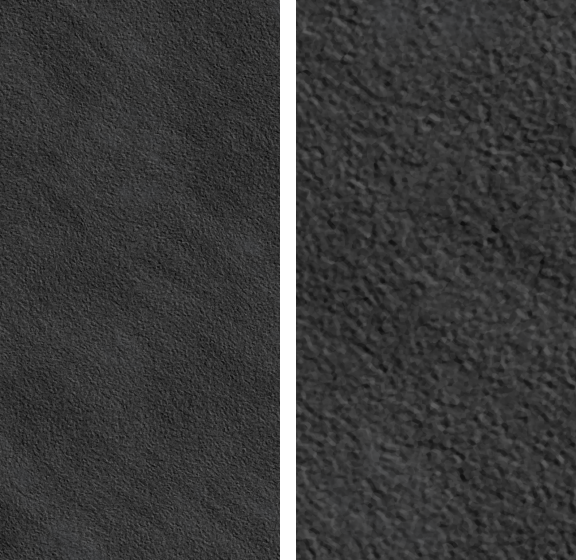
Left: the whole. Right: its middle third, enlarged.
This texture is drawn by a WebGL 2 fragment shader. Its source:

```glsl
#version 300 es
precision highp float;
// Dark slate slab: fine embossed grain, diagonal cleavage streaks and faint pale smears.
uniform vec2 u_resolution;
out vec4 fragColor;

vec3 hash3(vec2 cell) {
  vec3 q = fract(vec3(cell.xyx) * vec3(0.1031, 0.1030, 0.0973));
  q += dot(q, q.yxz + 33.33);
  return fract((q.xxy + q.yzz) * q.zyx);
}

// Smooth cellular noise: random cell tones blended by distance, centred on zero
float cellTone(vec2 p) {
  vec2 cell = floor(p), local = p - cell;
  float sum = 0.0, total = 0.0;
  for (int y = -1; y <= 1; y++) {
    for (int x = -1; x <= 1; x++) {
      vec2 offset = vec2(x, y);
      vec3 rnd = hash3(cell + offset + 71.0);
      vec2 d = offset + rnd.xy - local;
      float weight = exp(-8.0 * dot(d, d));
      sum += weight * rnd.z;
      total += weight;
    }
  }
  return sum / total - 0.5;
}

// Layered clouds, each layer finer and weaker
float clouds(vec2 p) {
  float sum = 0.0, amplitude = 0.5;
  for (int i = 0; i < 4; i++) {
    sum += amplitude * cellTone(p);
    p = p * 2.2 + 13.7;
    amplitude *= 0.6;
  }
  return sum;
}

void main() {
  vec2 uv = gl_FragCoord.xy / u_resolution.x;

  // Axes along and across the cleavage, which falls to the right
  vec2 slate = vec2(dot(uv, vec2(0.77, -0.64)), dot(uv, vec2(0.64, 0.77)));
  slate.y += 0.012 * sin(slate.x * 9.0 + 2.0 * sin(slate.y * 5.0));

  // Broad tone and streaks
  float cloud = clouds(slate * vec2(2.6, 4.2) + 5.0);
  float streak = cellTone(slate * vec2(5.0, 26.0))
               + 0.6 * cellTone(slate * vec2(14.0, 55.0) + 31.0);

  // Grain lit from the upper left, in a coarse and a fine size
  vec2 grainPos = slate * vec2(108.0, 150.0);
  float relief = cellTone(grainPos) - cellTone(grainPos + vec2(0.15, 0.75));
  float grit = cellTone(uv * 215.0 + 9.0);

  // Smears lie where the clouds are palest and soften the grain
  float smear = smoothstep(0.14, 0.32, cloud);
  float grain = (0.122 * relief + 0.085 * grit) * (1.0 - 0.25 * smear);

  // Sparse thin scratches along the cleavage
  float ridge = abs(cellTone(slate * vec2(4.0, 17.0) + 47.0));
  float scratch = (1.0 - smoothstep(0.0, 0.03, ridge))
                * smoothstep(0.1, 0.25, cellTone(slate * vec2(7.0, 9.0) + 83.0));

  float tone = 0.209 + 0.062 * cloud + 0.032 * streak + grain
             + 0.012 * smear + 0.02 * scratch;
  vec3 color = tone * mix(vec3(1.0), vec3(0.99, 1.0, 1.02), smear);
  fragColor = vec4(clamp(color, 0.06, 0.42), 1.0);
}
```
